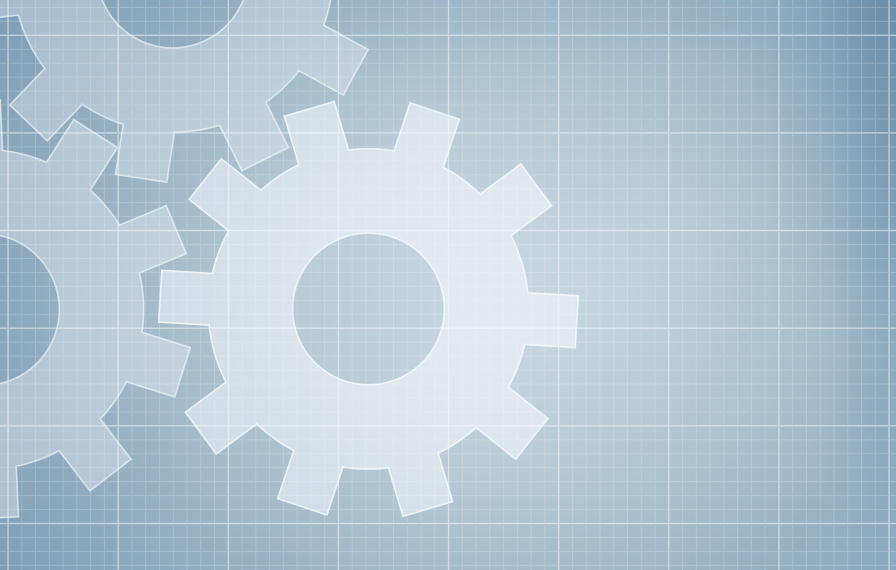
This background is drawn by a WebGL 2 fragment shader. Its source:

```glsl
#version 300 es
precision highp float;
// Three translucent interlocking gears over a pale blue drafting grid.

uniform vec2 u_resolution;
out vec4 fragColor;

const float BODY_RADIUS = 0.281;
const float HOLE_RADIUS = 0.133;
const float TIP_RADIUS = 0.366;
const float TOOTH_HALF_WIDTH = 0.0455;

const vec3 DEEP_BLUE = vec3(0.41, 0.55, 0.66);
const vec3 PALE_BLUE = vec3(0.78, 0.84, 0.87);
const vec3 GEAR_TINT = vec3(0.93, 0.945, 0.97);
const vec3 LINE_WHITE = vec3(0.96, 0.98, 0.99);

// Coverage of the region where dist is negative
float fillMask(float dist, float pixel) {
    return 1.0 - smoothstep(-0.7 * pixel, 0.7 * pixel, dist);
}

// Signed distance to a gear: each half turn holds five teeth and a wider gap
float gearDistance(vec2 p, float turn) {
    float radius = length(p);
    float pitch = radians(35.0);
    float angle = mod(atan(p.y, p.x) - turn - radians(19.0), radians(180.0));
    float tooth = min(floor(angle / pitch), 4.0);
    float local = angle - (tooth + 0.5) * pitch;
    vec2 q = radius * vec2(cos(local), sin(local));
    float toothDist = max(abs(q.y) - TOOTH_HALF_WIDTH, q.x - TIP_RADIUS);
    toothDist = max(toothDist, -q.x);
    return max(min(radius - BODY_RADIUS, toothDist), HOLE_RADIUS - radius);
}

// Lays a tinted gear with a bright rim over the colour below
vec3 paintGear(vec3 below, vec2 p, float turn, float opacity, float rim, float pixel) {
    float dist = gearDistance(p, turn);
    vec3 color = mix(below, GEAR_TINT, opacity * fillMask(dist, pixel));
    float edge = fillMask(abs(dist) - 0.0014, pixel);
    return mix(color, LINE_WHITE, rim * edge);
}

// Repeated lines in both directions, spaced by cell
float gridLines(vec2 p, vec2 cell, float halfWidth, float pixel) {
    vec2 dist = abs(fract(p / cell + 0.5) - 0.5) * cell - halfWidth;
    return max(fillMask(dist.x, pixel), fillMask(dist.y, pixel));
}

// Layered sines for a faint mottling
float mottle(vec2 p) {
    float sum = 0.0;
    float amount = 0.5;
    for (int i = 0; i < 4; i++) {
        sum += amount * sin(p.x + 1.7 * sin(p.y)) * cos(p.y - 0.8 * p.x);
        p = mat2(1.6, 1.2, -1.2, 1.6) * p + 2.3;
        amount *= 0.5;
    }
    return sum;
}

// Soft central glow with darker right side and upper right corner
vec3 backdrop(vec2 p) {
    vec2 offset = (p - vec2(0.88, 0.48)) * vec2(0.8, 1.0);
    float light = exp(-2.0 * dot(offset, offset));
    float corner = length((p - vec2(1.62, 0.9)) * vec2(1.0, 0.6));
    light -= 0.17 * (1.0 - smoothstep(0.08, 0.36, corner));
    light -= 0.12 * smoothstep(1.42, 1.56, p.x) * smoothstep(0.0, 0.35, p.y);
    light += 0.03 * mottle(p * 5.0);
    return mix(DEEP_BLUE, PALE_BLUE, clamp(light, 0.0, 1.0));
}

void main() {
    float pixel = 1.0 / u_resolution.y;
    vec2 p = gl_FragCoord.xy * pixel;
    vec3 color = backdrop(p);

    // Side gears first, then the brighter main gear
    color = paintGear(color, p - vec2(0.303, 1.049), radians(9.8), 0.36, 0.65, pixel);
    color = paintGear(color, p - vec2(-0.029, 0.457), radians(-14.0), 0.4, 0.65, pixel);
    float sheen = exp(-5.0 * dot(p - vec2(0.82, 0.5), p - vec2(0.82, 0.5)));
    float mainOpacity = 0.55 + 0.2 * sheen;
    color = paintGear(color, p - vec2(0.6465, 0.458), 0.0, mainOpacity, 0.85, pixel);

    // Fine and coarse grid share one origin
    vec2 gridPoint = p - vec2(0.7869, 0.4242);
    vec2 coarse = vec2(0.1932, 0.1713);
    float fineLines = gridLines(gridPoint, coarse / vec2(8.0, 7.0), 0.0008, pixel);
    float coarseLines = gridLines(gridPoint, coarse, 0.0012, pixel);
    color = mix(color, LINE_WHITE, max(0.22 * fineLines, 0.55 * coarseLines));

    fragColor = vec4(color, 1.0);
}
```
